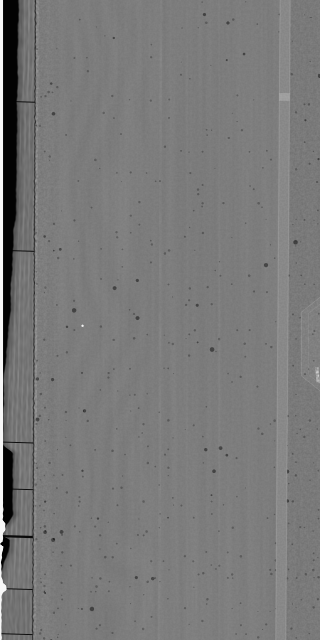
Give the GLSL for this texture, as a WebGL 2 fragment shader.

```glsl
#version 300 es
precision highp float;
// A grey scanned slab: a white margin, a ragged black gap and a column of
// grained planks at the left, then a wide speckled plain with faint streaks,
// a pale rail and a small chamfered plate. Built from distances and noise.

#define PLAIN_GREY 0.488
#define PLANK_GREY 0.455
#define RAIL_GREY 0.535
#define GRAIN_AMOUNT 0.055
#define STREAK_AMOUNT 0.022
#define WOOD_AMOUNT 0.085
#define SPECK_DENSITY 0.10
#define MARGIN_WIDTH 0.0095

uniform vec2 u_resolution;
out vec4 outColor;

float pixel; // width of one pixel in canvas widths

float hash(vec2 p) {
  vec3 q = fract(vec3(p.xyx) * 0.1031);
  q += dot(q, q.yzx + 33.33);
  return fract((q.x + q.y) * q.z);
}

vec2 gradient(vec2 cell) {
  float angle = 6.2832 * hash(cell);
  return vec2(cos(angle), sin(angle));
}

// Gradient noise, about -0.7 to 0.7
float noise(vec2 p) {
  vec2 i = floor(p), f = fract(p);
  vec2 w = f * f * f * (f * (f * 6.0 - 15.0) + 10.0);
  vec2 e = vec2(0.0, 1.0);
  float low = mix(dot(gradient(i), f), dot(gradient(i + e.yx), f - e.yx), w.x);
  float high = mix(dot(gradient(i + e), f - e), dot(gradient(i + 1.0), f - 1.0), w.x);
  return mix(low, high, w.y);
}

// Smooth coverage of a shape with signed distance d
float cover(float d) { return clamp(0.5 - d / pixel, 0.0, 1.0); }

float line(float d, float halfWidth) { return cover(abs(d) - halfWidth); }

float window(float a, float b, float soft, float x) {
  return smoothstep(a - soft, a + soft, x) * (1.0 - smoothstep(b - soft, b + soft, x));
}

// One randomly placed pit in some of the cells
float specks(vec2 p, float cells, float density) {
  vec2 id = floor(p * cells);
  vec2 centre = 0.3 + 0.4 * vec2(hash(id + 7.1), hash(id + 19.7));
  float radius = mix(0.1, 0.3, hash(id + 41.3)) / cells;
  float d = length(fract(p * cells) - centre) / cells - radius;
  return cover(d) * step(hash(id), density);
}

// Right side of the black gap, y counted down from the top
float gapEdge(float y) {
  float edge = 0.057 - 0.011 * y - 0.008 * smoothstep(0.67, 0.73, y);
  edge -= 0.009 * smoothstep(0.74, 1.06, y) + 0.016 * smoothstep(0.95, 1.25, y);
  edge += 0.032 * smoothstep(1.385, 1.42, y) * (1.0 - smoothstep(1.60, 1.675, y));
  edge += 0.026 * smoothstep(1.67, 1.69, y) * (1.0 - smoothstep(1.69, 1.80, y));
  edge -= 0.012 * smoothstep(1.78, 1.86, y);
  return edge + 0.005 * noise(vec2(3.0, y * 14.0)) + 0.002 * noise(vec2(8.0, y * 55.0));
}

float plainTone(vec2 s, float railX) {
  float rightSide = smoothstep(railX, railX + 0.02, s.x);
  float rough = 0.55 + 0.5 * rightSide + 0.55 * (1.0 - smoothstep(0.12, 0.22, s.x));
  float tone = PLAIN_GREY - 0.012 * rightSide;
  tone += GRAIN_AMOUNT * rough * (0.6 * noise(s * 190.0) + 0.5 * noise(s * 95.0 + 31.0));
  // Long vertical streaks and the bright central seam
  tone += STREAK_AMOUNT * noise(vec2(s.x * 34.0, s.y * 0.8)) * (1.0 - rightSide);
  tone += 0.5 * STREAK_AMOUNT * noise(vec2(s.x * 110.0, s.y * 2.0));
  tone += 0.028 * line(s.x - 0.503 + 0.003 * s.y, 0.004) * (0.7 + noise(s * vec2(40.0, 9.0)));
  tone += 0.012 * line(s.x - 0.685, 0.003) + 0.010 * line(s.x - 0.585, 0.003);
  // Faint curved ripples on the left half
  float ripple = sin(s.x * 75.0 + 14.0 * noise(s * vec2(4.0, 2.5)) + 5.0 * s.y);
  tone += 0.007 * ripple * window(0.19, 0.46, 0.06, s.x);
  // Pits, denser toward the bottom and the rough sides
  float density = SPECK_DENSITY * (0.25 + 0.45 * s.y) * rough;
  tone -= 0.13 * specks(s, 75.0, density);
  tone -= 0.22 * specks(s + 5.3, 42.0, density * 0.35);
  return tone;
}

float plankTone(vec2 s, float gap, float plankId) {
  float bend = 9.0 * s.y + 3.0 * noise(vec2(s.x * 12.0, s.y * 3.0) + plankId * 5.7);
  float rings = 0.5 + 0.5 * sin(s.x * 430.0 + bend + plankId * 2.1);
  float tone = PLANK_GREY + WOOD_AMOUNT * (rings * rings - 0.3) * (0.6 + noise(s * vec2(30.0, 8.0)));
  tone += 0.05 * noise(s * vec2(150.0, 35.0)) + 0.03 * (hash(vec2(plankId, 4.0)) - 0.5);
  return tone * mix(0.75, 1.0, smoothstep(0.0, 0.025, s.x - gap));
}

void main() {
  vec2 uv = gl_FragCoord.xy / u_resolution;
  vec2 s = vec2(uv.x, 2.0 - 2.0 * uv.y);
  pixel = 1.0 / u_resolution.x;

  // Pale rail with bright rims and a short joint
  float railX = 0.891 - 0.0068 * s.y;
  float tone = plainTone(s, railX);
  float railD = abs(s.x - railX) - 0.016;
  tone = mix(tone, RAIL_GREY + 0.03 * noise(s * 160.0), cover(railD));
  tone += 0.06 * line(railD, 0.0018);
  tone += 0.09 * cover(max(railD, abs(s.y - 0.303) - 0.012));

  // Chamfered plate cut by the right side
  vec2 plate = s - vec2(0.942, 1.075);
  float plateD = max(-plate.x, abs(plate.y) - 0.10 - 0.8 * plate.x);
  tone += 0.025 * cover(plateD) + 0.055 * line(plateD, 0.0018);
  tone += 0.03 * line(plateD + 0.022, 0.0015);
  float glint = max(abs(s.x - 0.992 - 0.1 * (s.y - 1.17)) - 0.005, abs(s.y - 1.172) - 0.024);
  tone += 0.30 * cover(glint) * (0.6 + noise(s * 120.0));
  tone = mix(tone, 0.95, cover(length(s - vec2(0.258, 1.018)) - 0.0035));

  // Planks, their joints and the crumbled border
  float border = 0.111 - 0.0045 * s.y + 0.003 * noise(vec2(2.0, s.y * 75.0));
  float gap = gapEdge(s.y);
  float joints[7] = float[7](0.318, 0.784, 1.383, 1.529, 1.677, 1.841, 1.982);
  float plankId = 0.0, joint = 0.0;
  for (int i = 0; i < 7; i++) {
    plankId += step(joints[i], s.y);
    float halfWidth = i == 4 ? 0.0036 : 0.0015;
    joint = max(joint, line(s.y - joints[i] - 0.03 * (s.x - 0.06), halfWidth));
  }
  float plank = mix(plankTone(s, gap, plankId), 0.04, joint);
  tone += 0.10 * window(border, border + 0.010, 0.002, s.x) * (0.4 + noise(s * 110.0));
  tone = mix(tone, plank, cover(s.x - border));
  tone = mix(tone, 0.10, 0.85 * line(s.x - border, 0.002) * (0.8 + 0.4 * noise(vec2(s.y * 90.0, 6.0))));

  // Black gap, then the white margin with its broken lower end
  tone = mix(tone, 0.008, 1.0 - smoothstep(-0.003, 0.004, s.x - gap));
  float margin = MARGIN_WIDTH + 0.007 * window(1.63, 1.66, 0.008, s.y);
  margin += 0.010 * window(1.825, 1.848, 0.006, s.y) - 0.005 * smoothstep(1.85, 1.87, s.y);
  margin -= 0.008 * window(1.695, 1.705, 0.004, s.y) + 0.005 * window(1.73, 1.81, 0.01, s.y);
  margin += 0.004 * noise(vec2(s.y * 60.0, 1.0)) * smoothstep(1.55, 1.62, s.y);
  tone = mix(tone, 0.97, cover(s.x - margin));

  outColor = vec4(vec3(clamp(tone, 0.0, 1.0)), 1.0);
}
```
